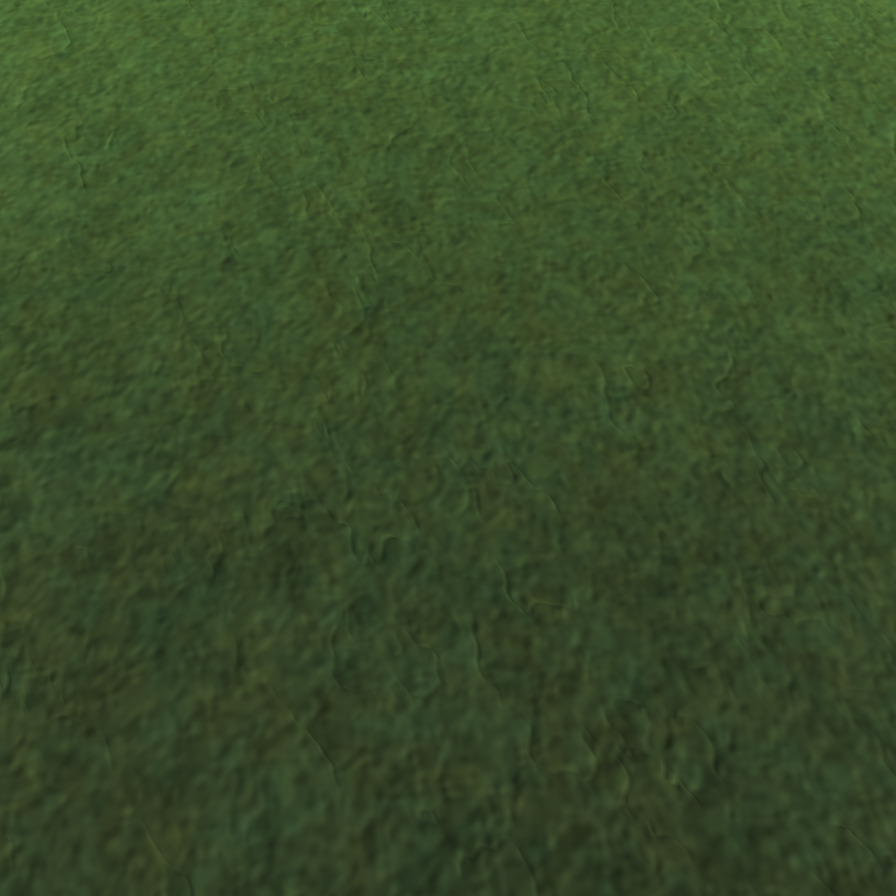
Give the GLSL for this texture, as a Shadertoy shader.

```glsl
// A dark mossy lawn receding from the viewer, lighter towards the top.
// Value noise on a foreshortened ground plane gives the fine blades, while
// relief-lit ridges add faint creases and small noise tints brown and teal.

float hash(vec2 p) {
    vec3 q = fract(vec3(p.xyx) * 0.1031);
    q += dot(q, q.yzx + 33.33);
    return fract((q.x + q.y) * q.z);
}

float noise(vec2 p) {
    vec2 cell = floor(p), f = fract(p);
    f = f * f * (3.0 - 2.0 * f);
    return mix(mix(hash(cell), hash(cell + vec2(1, 0)), f.x),
               mix(hash(cell + vec2(0, 1)), hash(cell + vec2(1, 1)), f.x), f.y);
}

float fbm(vec2 p) {
    float sum = 0.0, weight = 0.5;
    for (int i = 0; i < 4; i++) {
        sum += weight * noise(p);
        p = mat2(0.8, 0.6, -0.6, 0.8) * p * 2.03 + 17.3;
        weight *= 0.5;
    }
    return sum / 0.9375;
}

// Thin wandering ridges, mostly running down to the right, in short pieces
float creases(vec2 p) {
    vec2 warped = p + 0.03 * vec2(fbm(p * 22.0), fbm(p * 22.0 + 40.0));
    vec2 along = vec2(dot(warped, vec2(0.85, 0.53)), dot(warped, vec2(-0.53, 0.85)));
    float ridge = 1.0 - abs(2.0 * fbm(along * vec2(26.0, 14.0)) - 1.0);
    return pow(ridge, 10.0) * smoothstep(0.3, 0.7, noise(p * 27.0 + 9.0));
}

// Height of the turf: short blades, small clumps and creases
float turfHeight(vec2 p) {
    vec2 bent = p + 0.006 * vec2(noise(p * 70.0), noise(p * 70.0 + 31.0));
    vec2 turned = mat2(0.8, 0.6, -0.6, 0.8) * bent;
    return 0.55 * noise(turned * 220.0) + 0.5 * noise(bent * 140.0 + 5.0)
         + 0.5 * noise(turned * 60.0) + 0.9 * creases(p);
}

void mainImage(out vec4 fragColor, in vec2 fragCoord) {
    vec2 uv = fragCoord / iResolution.xy;

    // Ground plane in mild perspective
    float depth = 1.0 / (2.2 - uv.y);
    vec2 ground = vec2((uv.x - 0.5) * depth, 1.8 * depth) + 3.0;
    vec2 turned = mat2(0.6, 0.8, -0.8, 0.6) * ground;

    // Light falling from the upper left
    float relief = turfHeight(ground) - turfHeight(ground + vec2(-0.0026, 0.0016));
    float blades = noise(turned * 215.0 + 60.0) + noise(ground * 150.0 + 20.0) - 1.0;
    float clumps = fbm(turned * 38.0) - 0.5;
    float patches = fbm(ground * 8.0 + 12.0) - 0.5;

    // Distance gradient, a little brighter at the left and right edges
    float far = pow(uv.y, 2.0);
    vec3 color = mix(vec3(0.193, 0.247, 0.145), vec3(0.288, 0.400, 0.198), far);
    color *= 0.99 + 0.2 * pow(abs(uv.x - 0.5), 2.0);

    // Small shifts of hue between brown, yellow-green and teal
    float hue = 0.6 * (fbm(turned * 30.0 + 80.0) - 0.5) + 0.5 * (noise(ground * 85.0 + 7.0) - 0.5);
    color += hue * vec3(0.036, -0.010, -0.028);

    // Texture softens with distance
    float strength = mix(1.1, 0.72, uv.y);
    float shade = 0.33 * relief + 0.2 * blades + 0.25 * clumps;
    color *= 1.0 + strength * shade + 0.13 * patches;

    fragColor = vec4(clamp(color, 0.0, 1.0), 1.0);
}
```
